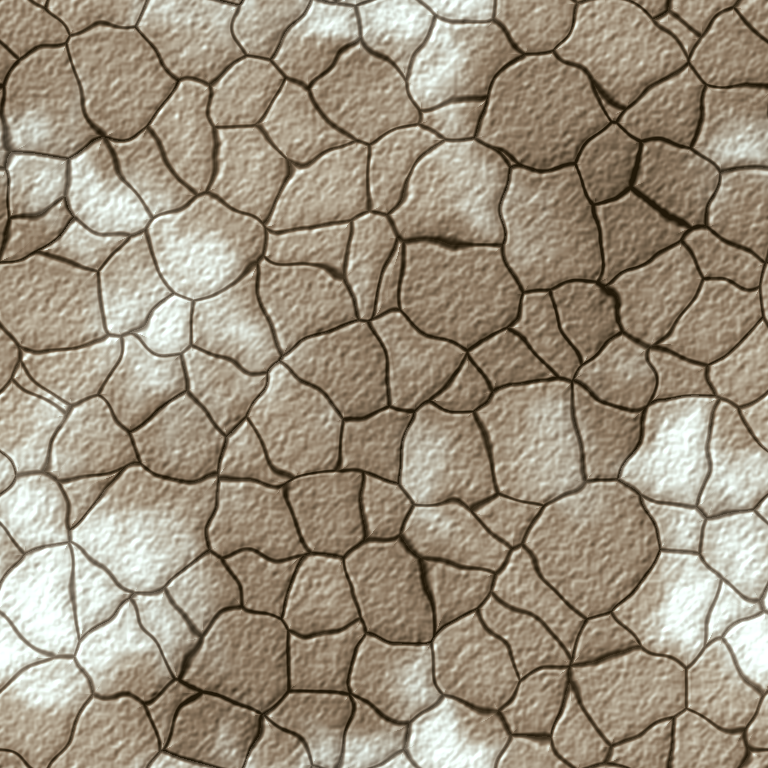
A three.js fragment shader for this texture:

```glsl
// Weathered, tightly fitted brown stones with pale lichen-like bloom.
// A wrapped, weighted Voronoi diagram cuts the stones and their grooves;
// wrapped noise adds wobble, stains, bloom and a diagonally lit grain.
#define CELLS 11.0
#define SIZE_SPREAD 0.6
#define WOBBLE 0.26
#define GROOVE_WIDTH 0.05
#define GROOVE_DEPTH 0.37
#define GRAIN 0.42
#define BASE_TONE 0.615
#define BLOOM 0.33
#define DARK vec3(0.27, 0.22, 0.15)
#define BROWN vec3(0.55, 0.47, 0.38)
#define SAND vec3(0.75, 0.71, 0.63)
#define PALE vec3(0.89, 0.90, 0.85)

varying vec2 vUv;

vec3 hash3(vec2 p) {
  vec3 q = fract(vec3(p.xyx) * vec3(0.1031, 0.1030, 0.0973));
  q += dot(q, q.yxz + 33.33);
  return fract((q.xxy + q.yzz) * q.zyx);
}

// Value noise that repeats after a whole number of lattice steps.
float noise(vec2 p, vec2 period) {
  vec2 i = floor(p), f = fract(p);
  f = f * f * (3.0 - 2.0 * f);
  vec2 lo = mod(i, period), hi = mod(i + 1.0, period);
  float bottom = mix(hash3(lo).x, hash3(vec2(hi.x, lo.y)).x, f.x);
  float top = mix(hash3(vec2(lo.x, hi.y)).x, hash3(hi).x, f.x);
  return mix(bottom, top, f.y);
}

float tileNoise(vec2 uv, float repeats) {
  return noise(uv * repeats, vec2(repeats));
}

// Height of the stone skin: short diagonal ridges and fine grit.
float skinHeight(vec2 uv) {
  vec2 steps = vec2(64.0, 112.0);
  vec2 diagonal = vec2(uv.x + uv.y, uv.y - uv.x) * steps;
  return 0.55 * noise(diagonal, steps) + 0.45 * tileNoise(uv, 190.0);
}

// Site of a lattice cell: position in xy, size weight in z.
vec3 stoneSite(vec2 cell) {
  vec3 h = hash3(mod(cell, CELLS) + 17.0);
  return vec3(cell + h.xy, SIZE_SPREAD * h.z * h.z);
}

// Finds the stone at p: edge distance, direction to that edge, random value.
void findStone(vec2 p, out float edge, out vec2 outward, out float id) {
  vec2 base = floor(p);
  vec3 nearest = vec3(0.0);
  float best = 100.0;
  for (int y = -2; y <= 2; y++) {
    for (int x = -2; x <= 2; x++) {
      vec2 cell = base + vec2(float(x), float(y));
      vec3 site = stoneSite(cell);
      vec2 r = site.xy - p;
      float power = dot(r, r) - site.z;
      if (power < best) {
        best = power;
        nearest = site;
        id = hash3(mod(cell, CELLS) + 71.0).x;
      }
    }
  }
  edge = 10.0;
  outward = vec2(0.0, 1.0);
  for (int y = -2; y <= 2; y++) {
    for (int x = -2; x <= 2; x++) {
      vec3 site = stoneSite(base + vec2(float(x), float(y)));
      vec2 across = site.xy - nearest.xy, r = site.xy - p;
      float span = length(across);
      if (span > 0.001) {
        float d = (dot(r, r) - site.z - best) / (2.0 * span);
        if (d < edge) {
          edge = d;
          outward = across / span;
        }
      }
    }
  }
}

// Brown-to-pale ramp; tone is roughly the red value.
vec3 stoneRamp(float tone) {
  vec3 c = mix(DARK, BROWN, clamp((tone - 0.27) / 0.28, -0.5, 1.0));
  c = mix(c, SAND, clamp((tone - 0.55) / 0.20, 0.0, 1.0));
  return mix(c, PALE, clamp((tone - 0.75) / 0.14, 0.0, 1.7));
}

void main() {
  vec2 uv = vUv;
  vec2 wobble = vec2(tileNoise(uv, 26.0), tileNoise(uv.yx + 0.37, 26.0)) - 0.5;
  float edge, id;
  vec2 outward;
  findStone(uv * CELLS + WOBBLE * wobble, edge, outward, id);

  // Broad stains and patches of pale bloom
  vec2 bent = uv + 0.04 * wobble;
  float stain = 0.7 * tileNoise(bent + 0.21, 4.0) + 0.3 * tileNoise(bent, 9.0) - 0.5;
  float cloud = 0.6 * tileNoise(bent, 5.0) + 0.3 * tileNoise(bent, 11.0)
              + 0.15 * tileNoise(bent, 28.0) + 0.10 * (id - 0.5);
  float dome = smoothstep(0.0, 0.35, edge);
  float bloom = smoothstep(0.52, 0.82, cloud) * (0.7 + 0.3 * dome);

  // Light from the upper left on skin, rim and groove
  vec2 toLight = vec2(-0.7071, 0.7071);
  float grain = skinHeight(uv) - skinHeight(uv + 0.0035 * toLight);
  float facing = dot(outward, toLight);
  float groove = 1.0 - smoothstep(0.006, GROOVE_WIDTH, edge);
  float rim = smoothstep(0.03, 0.06, edge) * (1.0 - smoothstep(0.07, 0.12, edge));

  float tone = BASE_TONE + 0.32 * stain + 0.06 * (id - 0.5) + BLOOM * bloom;
  tone += GRAIN * grain * (1.0 - 0.6 * groove) - 0.07 * (1.0 - dome);
  tone += rim * (0.05 + 0.11 * facing) + 0.03 * facing * (1.0 - dome);
  tone -= GROOVE_DEPTH * groove;

  // Bloom cools the brown toward a blue-grey white
  vec3 color = stoneRamp(tone);
  color = mix(color, tone * vec3(0.95, 1.0, 0.98), 0.5 * bloom);
  gl_FragColor = vec4(clamp(color, 0.0, 1.0), 1.0);
}
```
